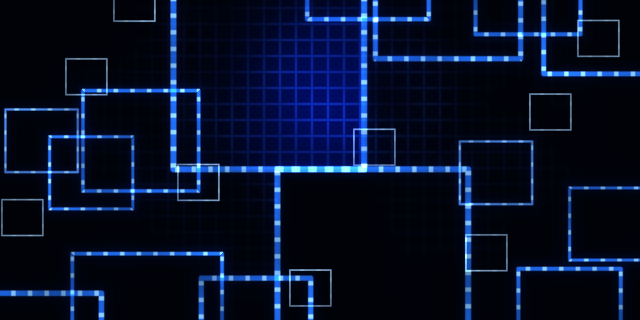
This background is drawn by a Shadertoy shader. Its source:

```glsl
#define GRID_PITCH 0.050
#define BEAD_PITCH 0.052
#define SOFTNESS 0.0032
#define SEAM_Y 0.471
#define HALO_REACH 0.014
#define BASE_COLOR vec3(0.0, 0.008, 0.026)
#define FILL_COLOR vec3(0.0, 0.035, 0.34)
#define GRID_COLOR vec3(0.05, 0.13, 0.36)
#define LINE_COLOR vec3(0.12, 0.37, 0.74)
#define PALE_COLOR vec3(0.46, 0.58, 0.70)
#define BEAD_COLOR vec3(0.64, 0.87, 0.95)

vec2 hashGradient(vec2 cell) {
    float angle = 6.2832 * fract(sin(dot(cell, vec2(127.1, 311.7))) * 43758.5);
    return vec2(cos(angle), sin(angle));
}

float gradientNoise(vec2 p) {
    vec2 i = floor(p), f = p - i;
    vec2 u = f * f * f * (f * (f * 6.0 - 15.0) + 10.0);
    vec2 e = vec2(0.0, 1.0);
    float a = dot(hashGradient(i), f);
    float b = dot(hashGradient(i + e.yx), f - e.yx);
    float c = dot(hashGradient(i + e.xy), f - e.xy);
    float d = dot(hashGradient(i + e.yy), f - e.yy);
    return mix(mix(a, b, u.x), mix(c, d, u.x), u.y);
}

float boxDistance(vec2 p, vec2 halfSize) {
    vec2 q = abs(p) - halfSize;
    return length(max(q, 0.0)) + min(max(q.x, q.y), 0.0);
}

float softLine(float dist, float halfWidth) {
    float blur = max(SOFTNESS, 0.8 / iResolution.y);
    return 1.0 - smoothstep(max(halfWidth - blur, 0.0), halfWidth + blur, dist);
}

// Glowing outline with light beads running along its sides
vec3 frame(vec2 p, vec2 center, vec2 halfSize, float halfWidth) {
    vec2 local = p - center;
    vec2 q = abs(local) - halfSize;
    float dist = abs(boxDistance(local, halfSize));
    float along = q.x > q.y ? local.y : local.x;
    float beadDist = abs(fract(along / BEAD_PITCH) - 0.5) * BEAD_PITCH;
    float bead = softLine(beadDist, 0.007);
    float level = 0.92 + 0.6 * gradientNoise(p * 4.0 + center * 17.0);
    float thin = 1.0 - smoothstep(0.002, 0.005, halfWidth);
    vec3 tint = mix(LINE_COLOR, PALE_COLOR, thin);
    tint = mix(tint, BEAD_COLOR, bead * (0.85 - 0.5 * thin));
    vec3 halo = vec3(0.0, 0.03, 0.17) * exp(-dist / HALO_REACH) * (1.0 - thin);
    return (tint * softLine(dist, halfWidth) + halo) * level;
}

// Fine lattice lit around the upper middle, shaded by the two main panels
vec3 lattice(vec2 p, float upperInside, float lowerInside) {
    vec2 cell = abs(fract(p / GRID_PITCH) - 0.5) * GRID_PITCH;
    float lines = max(softLine(cell.x, 0.0035), softLine(cell.y, 0.0035));
    vec2 wide = (p - vec2(1.02, 0.62)) / vec2(0.52, 0.38);
    vec2 tight = (p - vec2(1.02, 0.68)) / vec2(0.24, 0.27);
    float glow = exp(-dot(wide, wide));
    float core = exp(-dot(tight, tight)) * mix(0.22, 1.0, upperInside);
    float patches = clamp(0.65 + 1.1 * gradientNoise(p * 5.0), 0.1, 1.2);
    float shade = 1.0 - lowerInside * (1.0 - 0.6 * smoothstep(1.1, 1.35, p.x));
    vec3 lit = FILL_COLOR * (core + 0.14 * glow * patches);
    lit += GRID_COLOR * lines * (0.5 * glow * patches + 0.65 * core);
    return lit * shade;
}

void mainImage(out vec4 fragColor, in vec2 fragCoord) {
    vec2 p = fragCoord / iResolution.y;
    vec3 color = BASE_COLOR;

    // Two main panels meeting on the bright seam
    vec2 panelHalf = vec2(0.298, 0.35);
    float inside[2];
    for (int i = 0; i < 2; i++) {
        float k = float(i);
        vec2 center = vec2(0.84 + 0.325 * k, SEAM_Y + panelHalf.y * (1.0 - 2.0 * k));
        inside[i] = softLine(boxDistance(p - center, panelHalf), 0.0);
        color += frame(p, center, panelHalf, 0.0095);
    }
    color += lattice(p, inside[0], inside[1]);

    // Wide frames cropped by the lower and upper borders
    for (int i = 0; i < 8; i++) {
        float k = float(i / 2), top = float(i % 2);
        float vary = fract(0.6 - 0.5 * top + 0.618 * k);
        vec2 halfSize = vec2(0.16 + 0.1 * fract(0.37 * k + 0.3 * top), 0.25);
        float x = mix(mod(1.78 + 0.34 * k, 2.0), 1.15 + 0.25 * k, top);
        float depth = 0.04 + 0.2 * vary - halfSize.y;
        vec2 center = vec2(x, mix(depth, 1.0 - depth, top));
        color += frame(p, center, halfSize, 0.0055 + 0.004 * fract(vary * 3.7));
    }

    // Medium frames clustered on both flanks
    for (int i = 0; i < 6; i++) {
        float k = float(i / 2), right = float(i % 2);
        vec2 leftCenter = vec2(0.13 + 0.155 * k, 0.51 + 0.05 * cos(3.1416 * k));
        vec2 rightCenter = vec2(1.55 + 0.36 * k, 0.46 - 0.16 * k);
        vec2 halfSize = vec2(0.113, 0.098) * (1.0 + 0.15 * k * k);
        color += frame(p, mix(leftCenter, rightCenter, right), halfSize, 0.0036 + 0.001 * k);
    }

    // Small pale frames scattered by a stepped sequence
    for (int i = 0; i < 9; i++) {
        float k = float(i);
        vec2 center = vec2(mod(0.27 + 1.45 * k, 2.0), fract(0.76 - 0.11 * k));
        color += frame(p, center, vec2(0.064, 0.056), 0.0018);
    }

    fragColor = vec4(min(color, 1.0), 1.0);
}
```
